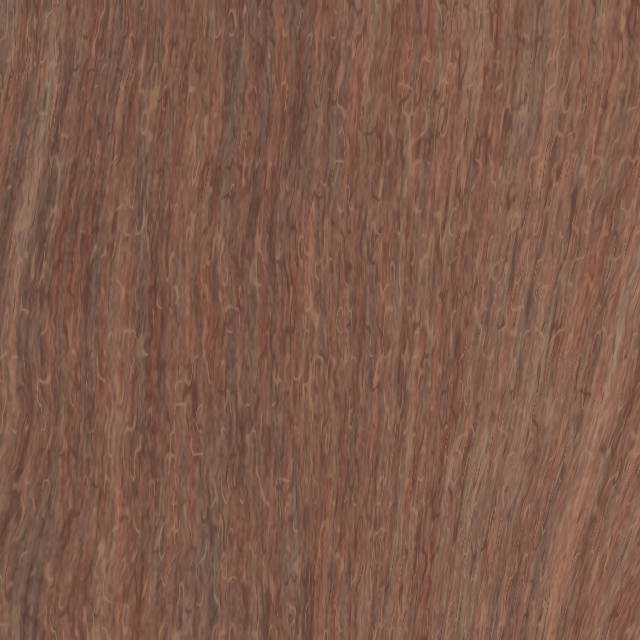
Write a Shadertoy shader that draws this texture.

```glsl
// Reddish brown hardwood with upright, gently bending grain.
// A bent grain coordinate drives stretched noise: long narrow bands and streaks,
// over them thin wiggling pale threads and dark pore lines from noise contours.

const vec3 WOOD_BASE  = vec3(0.494, 0.355, 0.296);
const vec3 TONE_STEP  = vec3(0.150, 0.128, 0.102);   // dark to light direction
const vec3 RED_STEP   = vec3(0.020, -0.010, -0.014); // grey to red direction
const vec3 PORE_COLOR = vec3(0.34, 0.22, 0.19);
const vec3 THREAD_COLOR = vec3(0.66, 0.505, 0.395);

const float LEFT_BEND    = 0.11;
const float FOOT_BEND    = 0.06;
const float RIGHT_BEND   = 0.26;
const float SLOW_WOBBLE  = 0.007;
const float FINE_WOBBLE  = 0.0030;
const float BAND_AMOUNT   = 0.20;
const float STREAK_AMOUNT = 0.30;
const float FIBRE_AMOUNT  = 0.42;
const float PORE_AMOUNT   = 0.50;
const float THREAD_AMOUNT = 0.52;
const float LINE_WIDTH    = 0.0017;

float hash(vec2 cell) {
    vec3 q = fract(vec3(cell.xyx) * vec3(0.1031, 0.1030, 0.0973));
    q += dot(q, q.yzx + 33.33);
    return fract((q.x + q.y) * q.z);
}

// Smooth value noise from -1 to 1
float noise(vec2 p) {
    vec2 cell = floor(p);
    vec2 f = fract(p);
    f = f * f * (3.0 - 2.0 * f);
    float low  = mix(hash(cell), hash(cell + vec2(1.0, 0.0)), f.x);
    float high = mix(hash(cell + vec2(0.0, 1.0)), hash(cell + 1.0), f.x);
    return 2.0 * mix(low, high, f.y) - 1.0;
}

// Noise stretched along the grain, shifted by a seed
float grain(vec2 g, float across, float along, float seed) {
    return noise(g * vec2(across, along) + seed * vec2(17.3, 9.7) + 40.0);
}

// Thin continuous lines on the zero contour of stretched noise
float contour(vec2 g, float across, float along, float seed) {
    float level = abs(grain(g, across, along, seed));
    return 1.0 - smoothstep(0.2, 1.0, level / (across * LINE_WIDTH));
}

float stripe(float u, float center, float width) {
    float d = (u - center) / width;
    return exp(-d * d);
}

// Sideways coordinate that stays constant along each bent grain line
float bendGrain(vec2 p) {
    float nearLeft = exp(-4.0 * max(p.x, 0.0));
    float u = p.x - LEFT_BEND * nearLeft * smoothstep(0.45, 1.05, p.y);
    u += FOOT_BEND * nearLeft * (1.0 - smoothstep(0.0, 0.4, p.y));
    u += RIGHT_BEND * smoothstep(0.38, 1.05, p.x) * pow(max(1.0 - p.y, 0.0), 1.5);
    u += SLOW_WOBBLE * noise(p * vec2(5.0, 6.0) + 3.0);
    return u;
}

void mainImage(out vec4 fragColor, in vec2 fragCoord) {
    vec2 p = fragCoord / iResolution.xy;

    // Grain space: long bands stay smooth, fibres take a patchy fine wobble
    float u = bendGrain(p);
    float waviness = 0.75 + 0.6 * noise(vec2(u * 9.0, p.y * 5.0) + 11.0);
    u += waviness * FINE_WOBBLE * noise(vec2(u * 20.0, p.y * 20.0) + 5.0);
    vec2 g = vec2(u, p.y);
    vec2 w = g;
    w.x += waviness * 0.5 * FINE_WOBBLE * noise(vec2(u * 60.0, p.y * 60.0) + 8.0);

    // Long bands and the bold stripes near both sides
    float bands = 0.35 * grain(g, 13.0, 0.8, 1.0) + 0.75 * grain(g, 40.0, 1.3, 2.0);
    float sides = 0.30 * stripe(u, 0.022, 0.010) - 0.24 * stripe(u, 0.045, 0.009)
                + 0.24 * stripe(u, 1.060, 0.020) - 0.32 * stripe(u, 1.105, 0.011)
                - 0.26 * stripe(u, 0.885, 0.006);
    float shade = 0.20 * (smoothstep(0.1, 0.9, p.x) - 0.5)
                + 0.05 * noise(p * 3.0 + 21.0);

    // Continuous growth streaks, then fine fibres
    float streaks = 0.55 * grain(g, 85.0, 2.2, 3.0) + 0.7 * grain(w, 160.0, 5.0, 4.0);
    float fibres = 0.60 * grain(w, 240.0, 16.0, 5.0) + 0.65 * grain(w, 330.0, 60.0, 6.0)
                 + 0.50 * grain(w, 400.0, 150.0, 12.0);

    float tone = shade + sides + BAND_AMOUNT * bands
               + STREAK_AMOUNT * streaks + FIBRE_AMOUNT * fibres;

    // Hue drifts between grey brown and red, mostly in streaks
    float redness = 0.4 * grain(g, 14.0, 1.5, 7.0) + 0.8 * grain(g, 60.0, 3.0, 8.0)
                  + 0.9 * grain(w, 150.0, 12.0, 9.0) + 0.7 * (p.x - 0.5);
    float greyPatch = stripe(p.x, 0.37, 0.06) * smoothstep(0.6, 1.0, p.y);
    redness -= 0.7 * greyPatch;

    vec3 color = WOOD_BASE + TONE_STEP * tone + RED_STEP * redness;

    // Dark pore lines and pale threads, both broken up along their length
    float poreGate = smoothstep(-0.1, 0.5, grain(w, 110.0, 26.0, 13.0) - 0.4 * bands);
    float threadGate = smoothstep(-0.2, 0.4, grain(w, 120.0, 30.0, 14.0) + 0.4 * bands);
    float pores = contour(w, 125.0, 20.0, 11.0) * poreGate;
    float threads = contour(w, 120.0, 26.0, 10.0) * threadGate;
    color = mix(color, PORE_COLOR, PORE_AMOUNT * pores);
    color = mix(color, THREAD_COLOR, THREAD_AMOUNT * threads);

    fragColor = vec4(clamp(color, 0.0, 1.0), 1.0);
}
```
